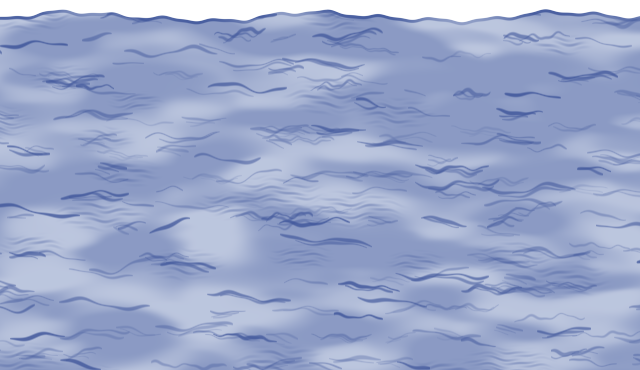
Write a WebGL 2 fragment shader that draws this texture.

```glsl
#version 300 es
precision highp float;

uniform vec2 u_resolution;
out vec4 fragColor;

const vec3 WATER = vec3(0.545, 0.605, 0.768);
const vec3 FOAM = vec3(0.735, 0.775, 0.870);
const vec3 INK = vec3(0.235, 0.325, 0.600);
const vec3 SKY = vec3(1.0);

vec3 hash3(vec2 cell, float seed) {
    vec3 k = vec3(dot(cell, vec2(127.1, 311.7)),
                  dot(cell, vec2(269.5, 183.3)),
                  dot(cell, vec2(419.2, 371.9)));
    return fract(sin(k + seed * 17.3) * 43758.55);
}

// Smooth cellular noise: random cell values blended by distance
float cellNoise(vec2 p, float seed) {
    vec2 base = floor(p);
    float total = 0.0, weight = 0.0;
    for (int j = -1; j <= 1; j++)
    for (int i = -1; i <= 1; i++) {
        vec2 cell = base + vec2(i, j);
        vec3 h = hash3(cell, seed);
        vec2 d = p - cell - 0.15 - 0.7 * h.xy;
        float w = exp(-3.6 * dot(d, d));
        total += w * h.z;
        weight += w;
    }
    return total / max(weight, 1e-5);
}

// Height (x) and slope (y) of a ripple made of layered sines
vec2 ripple(float x, float phase, float amp, float pitch) {
    float a = x * 43.0 * pitch + phase, b = x * 97.0 * pitch + phase * 2.3;
    float c = x * 19.0 - phase;
    return amp * vec2(sin(a) + 0.32 * sin(b) + 0.6 * sin(c),
                      43.0 * pitch * cos(a) + 31.0 * pitch * cos(b) + 11.4 * cos(c));
}

// Blunt brush line following a ripple
float brush(vec2 q, float halfLen, float thick, float phase, float amp, float pitch, float px) {
    float u = q.x / halfLen;
    float taper = sqrt(sqrt(max(1.0 - u * u, 0.0)));
    vec2 r = ripple(q.x, phase, amp, pitch);
    float d = abs(q.y - r.x) / sqrt(1.0 + r.y * r.y);
    float w = thick * taper * (0.72 + 0.38 * sin(q.x * 37.0 + phase * 3.0));
    float soft = 0.0014 + 0.6 * px;
    return (1.0 - smoothstep(w - soft, w + soft, d)) * smoothstep(0.0, 0.6, taper);
}

// Scattered strokes, each made of one to three overlapping strands
float strokes(vec2 p, vec2 size, float thick, float chance, float seed, float px) {
    vec2 base = floor(p / size);
    float clear = 1.0;
    for (int j = -1; j <= 1; j++)
    for (int i = -1; i <= 1; i++) {
        vec2 cell = base + vec2(i, j);
        vec3 place = hash3(cell, seed), look = hash3(cell, seed + 3.0);
        if (place.z > chance) continue;
        vec2 q = p - (cell + place.xy) * size;
        q.y -= (look.x - 0.55) * 0.24 * q.x;
        float halfLen = size.x * mix(0.18, 0.64, look.y);
        float strength = mix(0.35, 0.95, look.z);
        float strands = 1.0 + floor(3.0 * fract(look.x * 7.7));
        float pitch = mix(0.75, 2.2, pow(fract(look.y * 5.3), 2.5));
        float amp = mix(0.0045, 0.0100, look.x) / sqrt(pitch);
        for (float k = 0.0; k < 3.0; k++) {
            if (k >= strands) break;
            vec2 shift = vec2(0.03 * (look.y - 0.5), -0.007) * k;
            float line = brush(q - shift, halfLen * (1.0 - 0.22 * k), thick * (1.0 - 0.18 * k),
                               look.z * 40.0 + k * 0.8, amp, pitch, px);
            clear *= 1.0 - line * strength * (1.0 - 0.22 * k);
        }
    }
    return 1.0 - clear;
}

// Patches of faint parallel contour lines
float contours(vec2 p, vec2 size, float seed, float px) {
    vec2 base = floor(p / size);
    float ink = 0.0;
    for (int j = -1; j <= 1; j++)
    for (int i = -1; i <= 1; i++) {
        vec2 cell = base + vec2(i, j);
        vec3 place = hash3(cell, seed), look = hash3(cell, seed + 5.0);
        vec2 q = p - (cell + place.xy) * size;
        float mask = 1.0 - smoothstep(0.3, 1.0, length(q / (size * mix(0.25, 0.5, look.x))));
        float spacing = mix(0.009, 0.014, look.y);
        float v = (q.y - ripple(q.x, look.z * 30.0, 0.006, 0.9).x) / spacing;
        float soft = 0.12 + px / spacing;
        float line = 1.0 - smoothstep(0.2 - soft * 0.5, 0.2 + soft, abs(fract(v) - 0.5));
        float fade = 0.5 + 0.5 * sin(q.x * 45.0 + floor(v) * 2.4);
        ink = max(ink, line * fade * mask * step(place.z, 0.6));
    }
    return ink;
}

void main() {
    float px = 1.0 / u_resolution.y;
    vec2 p = gl_FragCoord.xy * px;

    // Soft foam streaks, then ink lines from faint to bold
    vec2 drift = p + vec2(0.0, 0.014 * sin(p.x * 8.0 + 2.0 * sin(p.y * 9.0)));
    float cloud = mix(cellNoise(drift * vec2(4.6, 14.0), 1.0),
                      cellNoise(drift * vec2(8.0, 23.0), 2.0), 0.38);
    vec3 color = mix(WATER, FOAM, smoothstep(0.36, 0.78, cloud));
    color = mix(color, INK, 0.36 * contours(p, vec2(0.32, 0.13), 11.0, px));
    color = mix(color, INK, 0.50 * strokes(p, vec2(0.16, 0.070), 0.0032, 0.72, 23.0, px));
    color = mix(color, INK, 0.88 * strokes(p, vec2(0.20, 0.078), 0.0050, 0.72, 37.0, px));

    // Wavy top edge with an outline of varying weight
    float edge = p.y - 0.957 - ripple(p.x, 1.3, 0.0045, 1.0).x - 0.011 * sin(p.x * 9.5 - 0.4);
    float rim = 1.0 - smoothstep(0.002, 0.0065, abs(edge + 0.004));
    color = mix(color, INK, rim * (0.6 + 0.25 * sin(p.x * 13.0 + 1.0)));
    fragColor = vec4(mix(color, SKY, smoothstep(-0.7 * px, 0.7 * px, edge)), 1.0);
}
```
